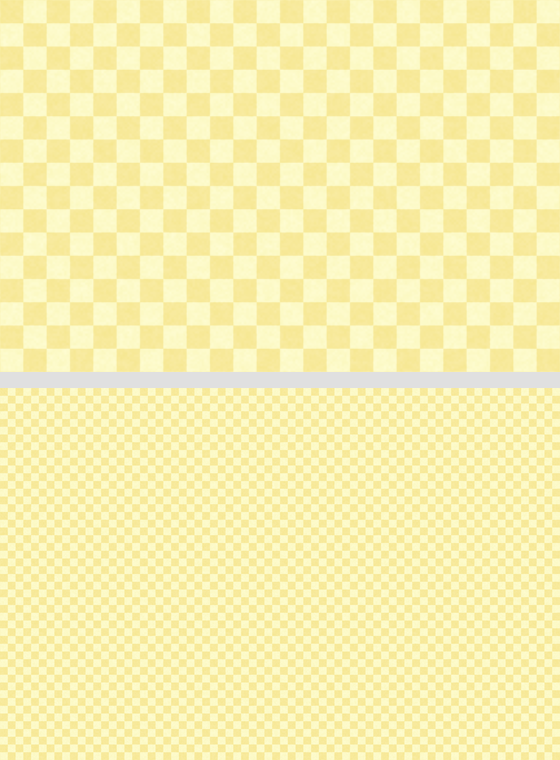
Top: one tile. Bottom: repeated 3 by 3.
Write a Shadertoy shader that draws this pattern.

```glsl
#define CELLS vec2(24.0, 16.0)
#define LIGHT vec3(0.99, 0.98, 0.785)
#define DARK vec3(0.97, 0.915, 0.605)
#define EDGE_SOFTNESS 0.03
#define FINE_GRAIN vec3(0.008, 0.010, 0.042)
#define MOTTLE vec3(0.006, 0.009, 0.034)

float hash(vec2 p) {
    return fract(sin(dot(p, vec2(127.1, 311.7))) * 43758.5453);
}

// Value noise whose lattice wraps after a whole number of steps
float wrappedNoise(vec2 uv, vec2 period) {
    vec2 p = uv * period;
    vec2 cell = floor(p);
    vec2 t = smoothstep(0.0, 1.0, fract(p));
    vec2 low = mod(cell, period);
    vec2 high = mod(cell + 1.0, period);
    float bottom = mix(hash(low), hash(vec2(high.x, low.y)), t.x);
    float top = mix(hash(vec2(low.x, high.y)), hash(high), t.x);
    return mix(bottom, top, t.y);
}

// Signed stripes: positive in even cells, negative in odd ones
vec2 stripes(vec2 p, vec2 halfWidth) {
    vec2 edgeDistance = abs(mod(p - 0.5, 2.0) - 1.0) - 0.5;
    return clamp(edgeDistance / halfWidth, -1.0, 1.0);
}

void mainImage(out vec4 fragColor, in vec2 fragCoord) {
    vec2 uv = fragCoord / iResolution.xy;

    // Checkerboard with softened borders
    vec2 halfWidth = max(vec2(EDGE_SOFTNESS), 0.5 * CELLS / iResolution.xy);
    vec2 bands = stripes(uv * CELLS, halfWidth);
    vec3 color = mix(DARK, LIGHT, 0.5 + 0.5 * bands.x * bands.y);

    // Faint paper grain, mostly in the blue channel
    float fine = wrappedNoise(uv, CELLS * 10.0) - 0.5;
    float mottle = wrappedNoise(uv, CELLS * 5.0) - 0.5;
    color += FINE_GRAIN * fine + MOTTLE * mottle;

    fragColor = vec4(clamp(color, 0.0, 1.0), 1.0);
}
```
